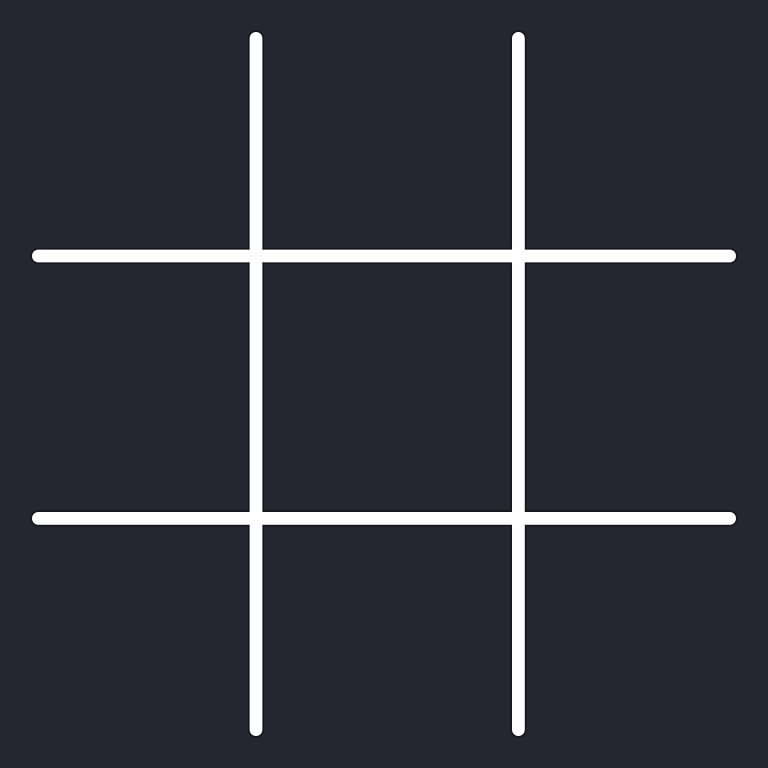
Reproduce this pattern procedurally as a WebGL 2 fragment shader.

```glsl
#version 300 es
precision highp float;

#define FIRST_BAR 0.33333
#define BAR_SPACING 0.34167
#define BAR_RADIUS 0.00833
#define BAR_MARGIN 0.04167
#define RIM_INNER 0.0012
#define RIM_OUTER 0.0032
#define BACKGROUND vec3(0.141, 0.153, 0.184)
#define RIM_COLOR vec3(0.075, 0.085, 0.115)
#define BAR_COLOR vec3(0.995)

uniform vec2 u_resolution;
out vec4 fragColor;

// Distance to a round-capped bar running along the first axis.
float barDistance(vec2 p, float offset) {
    float halfLength = 0.5 - BAR_MARGIN - BAR_RADIUS;
    float beyondEnd = max(abs(p.x - 0.5) - halfLength, 0.0);
    return length(vec2(beyondEnd, p.y - offset)) - BAR_RADIUS;
}

// Union of the horizontal and vertical bars.
float gridDistance(vec2 p) {
    float d = 1.0;
    for (int i = 0; i < 2; i++) {
        float offset = FIRST_BAR + float(i) * BAR_SPACING;
        d = min(d, min(barDistance(p, offset), barDistance(p.yx, offset)));
    }
    return d;
}

void main() {
    // Square, centred canvas with y measured downward from the top.
    float side = min(u_resolution.x, u_resolution.y);
    vec2 p = (gl_FragCoord.xy - 0.5 * u_resolution) / side + 0.5;
    p.y = 1.0 - p.y;

    float d = gridDistance(p);

    // Thin dark rim around the bars, then the bars with a one-pixel edge.
    float rim = 1.0 - smoothstep(RIM_INNER, RIM_OUTER, d);
    float coverage = clamp(0.5 - d * side, 0.0, 1.0);
    vec3 color = mix(BACKGROUND, RIM_COLOR, rim);
    color = mix(color, BAR_COLOR, coverage);

    fragColor = vec4(color, 1.0);
}
```
